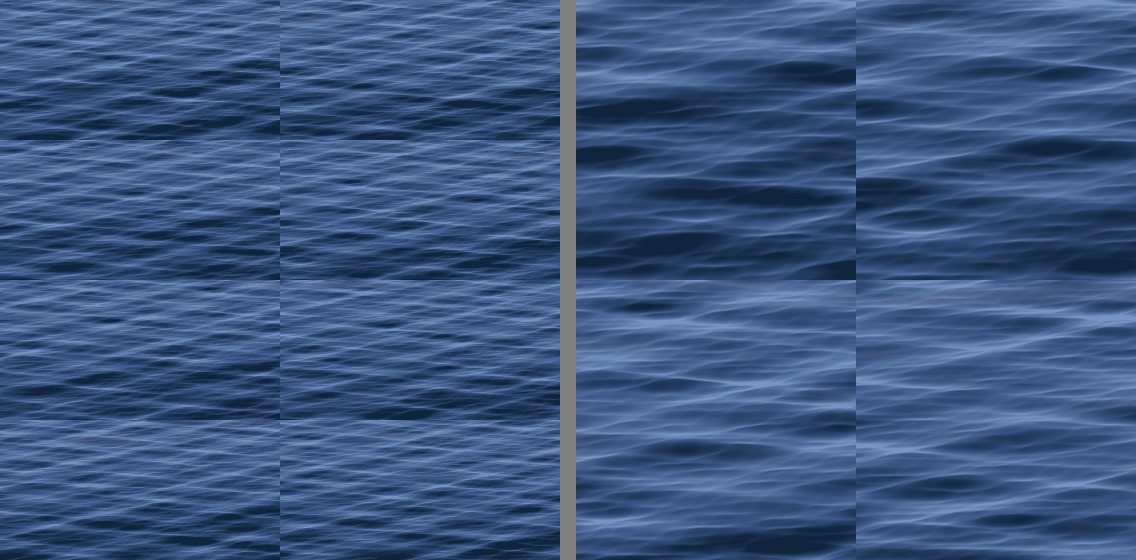
Left: the whole. Right: its middle third, enlarged.
Reproduce this texture procedurally as a Shadertoy shader.

```glsl
// Rippled blue sea at dusk, shown in a grid of two by four wide panels.

const vec2 PANELS = vec2(2.0, 4.0);         // panels across and down
const vec3 DEEP = vec3(0.06, 0.14, 0.24);   // wave fronts
const vec3 MID = vec3(0.215, 0.32, 0.50);   // open water
const vec3 LIGHT = vec3(0.395, 0.505, 0.69); // sky glints
const vec3 LILAC = vec3(0.41, 0.44, 0.60);  // far warm sheen
const float RIPPLE_SCALE = 42.0;            // ripple density up a panel
const float STRETCH = 0.27;                 // sideways flattening of ripples
const float LEAN = -0.2;                    // mean tilt of the ripples
const float SPREAD = 2.3;                   // range of ripple directions
const float DRAG = 0.38;                    // pull of big waves on small ones
const float FALLOFF = 0.88;                 // weight ratio between octaves
const float HEIGHT_GAIN = 2.5;
const float SLOPE_GAIN = 1.7;
const float SWELL_DEPTH = 0.40;
const float SWELL_TILT = 0.19;
const int OCTAVES = 16;
const int SAMPLES = 2;                      // antialiasing samples per axis

float hash(float n) {
    return fract(sin(n * 12.9898 + 4.1) * 4375.85);
}

// Layered sharp-crested sines, each dragging the next; range 0 to 1
float waves(vec2 q) {
    float frequency = 1.0, weight = 1.0, sum = 0.0, total = 0.0;
    for (int i = 0; i < OCTAVES; i++) {
        float id = float(i);
        float angle = (hash(id) - 0.5) * SPREAD + LEAN;
        vec2 dir = vec2(sin(angle), cos(angle));
        float phase = dot(dir, q) * frequency + 6.2832 * hash(id + 40.0);
        float crest = exp(sin(phase) - 1.0);
        q -= dir * crest * cos(phase) * weight * DRAG;
        sum += crest * weight;
        total += weight;
        weight *= FALLOFF;
        frequency *= 1.17;
    }
    return sum / total;
}

// Dark swell fronts: crisp above, fading below, stronger to the right
float swell(vec2 p, vec2 panel) {
    float dark = 0.0;
    for (int k = 0; k < 2; k++) {
        float n = float(k);
        float top = 0.45 + 0.06 * panel.y + 0.2 * panel.x + 0.36 * n;
        top += SWELL_TILT * (1.0 - 0.5 * p.x);
        top += 0.018 * sin(p.x * 5.0 + n * 2.0 + panel.x)
             + 0.008 * sin(p.x * 13.0 + panel.y);
        float below = 1.0 - p.y - top;
        float front = smoothstep(-0.04, 0.03, below) * exp(-max(below, 0.0) * 8.0);
        dark += front * mix(0.4, 1.0, 0.5 * p.x);
    }
    return dark;
}

vec3 sea(vec2 uv) {
    vec2 grid = uv * PANELS;
    vec2 cell = floor(grid);
    vec2 p = fract(grid) * vec2(2.0, 1.0);
    vec2 panel = vec2(cell.x, PANELS.y - 1.0 - cell.y);
    float seed = cell.x + PANELS.x * cell.y;

    // Perspective: ripples tighten towards the top of each panel
    vec2 q = RIPPLE_SCALE * vec2((p.x - 1.0) * STRETCH * (0.8 + 0.4 * p.y),
                                 p.y * (0.8 + 0.3 * p.y));
    q += 90.0 * vec2(hash(seed + 7.0), hash(seed + 19.0));

    // Ripples: bright crests, dark faces towards the viewer
    float height = waves(q);
    float slope = waves(q + vec2(0.0, 0.22)) - height;
    float patches = 0.95 + 0.2 * sin(q.x * 0.5 + sin(q.y * 0.4)) * sin(q.y * 0.25);
    float ripple = (HEIGHT_GAIN * (height - 0.466) - SLOPE_GAIN * slope) * patches;

    // Tone from distance, swell and ripples
    float tone = mix(0.42, 0.70, smoothstep(0.0, 0.9, p.y)) + ripple;
    tone -= SWELL_DEPTH * swell(p, panel);
    tone = clamp(tone, 0.0, 1.2);
    vec3 colour = mix(DEEP, MID, min(tone * 2.0, 1.0));
    colour = mix(colour, LIGHT, max(tone * 2.0 - 1.0, 0.0));

    // Long lilac streaks in the distance
    float streak = smoothstep(0.5, 0.65, waves(q * vec2(0.3, 0.6) + 31.0));
    return mix(colour, LILAC, 0.3 * streak * smoothstep(0.35, 1.0, p.y));
}

void mainImage(out vec4 fragColor, in vec2 fragCoord) {
    vec3 sum = vec3(0.0);
    for (int j = 0; j < SAMPLES; j++)
        for (int i = 0; i < SAMPLES; i++) {
            vec2 offset = (vec2(i, j) + 0.5) / float(SAMPLES) - 0.5;
            sum += sea((fragCoord + offset) / iResolution.xy);
        }
    fragColor = vec4(sum / float(SAMPLES * SAMPLES), 1.0);
}
```
